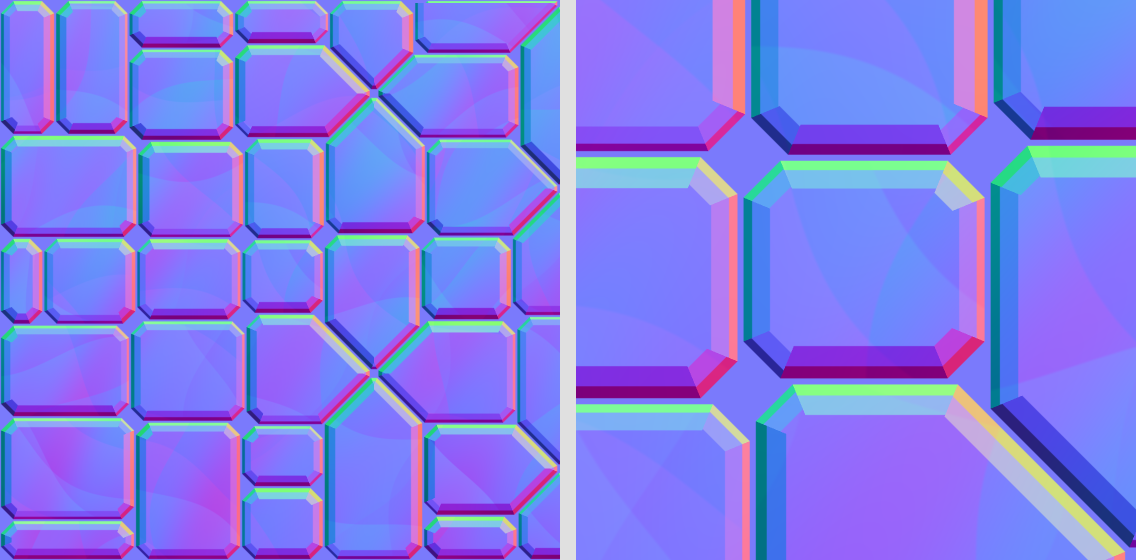
Left, the full canvas; right, a detail of the centre.
Reproduce this texture map procedurally as a Shadertoy shader.

```glsl
// Tangent-space normal map of fitted paving stones with faceted bevels.
// Stones are octagons on an uneven grid; some grid cells are cut by their
// diagonals and shared out, which gives the neighbours pointed ends.
#define EDGE_JITTER 0.022   // random shift of the joints
#define HALF_GAP 0.0018     // half the joint width
#define CHAMFER 0.023       // corner cut
#define RIM 0.0062          // width of the steep outer bevel
#define BEVEL 0.0175        // width of both bevels
#define RIM_ANGLE 1.52      // slope of the outer bevel
#define BEVEL_ANGLE 0.56    // slope of the inner bevel
#define STREAK 0.16         // strength of the broad diagonal bands
#define CREASE 0.19         // strength of the chiselled creases
#define CROSS_HALF 0.083    // half size of a diagonally cut cell
#define TIP_CUT 0.006       // blunting of the pointed ends

const float columnEdge[7] = float[](0.0, 0.238, 0.428, 0.585, 0.75, 0.92, 1.0);
const float rowEdge[8] = float[](0.0, 0.08, 0.25, 0.43, 0.58, 0.75, 0.912, 1.0);

struct Stone { float dist; vec2 facing; vec2 id; };

float hash(vec2 p) {
    return fract(sin(dot(p, vec2(127.1, 311.7))) * 43758.5);
}

// Cells that are split along both diagonals
bool isCross(ivec2 c) {
    return (c.x == 3 && c.y % 3 == 2) || (c.x == 5 && (c.y % 3 == 1 || c.y == 6));
}

vec2 crossCenter(ivec2 c) {
    return vec2(columnEdge[c.x], rowEdge[c.y]) + CROSS_HALF;
}

// Jittered joints, shared by the two cells they separate
float jointX(int i, int row) {
    if (i == 0 || i == 6) return columnEdge[i];
    return columnEdge[i] + EDGE_JITTER * (hash(vec2(i, clamp(row, 1, 5))) - 0.5);
}

float jointY(int col, int j) {
    if (j == 0 || j == 7) return rowEdge[j];
    float lift = (col == 2 && j == 1) ? 0.06 : 0.0;
    return rowEdge[j] + lift + EDGE_JITTER * (hash(vec2(col, j) + 37.0) - 0.5);
}

// Signed distance to one stone and the direction of its nearest side
Stone stoneAt(vec2 p, ivec2 c) {
    Stone s = Stone(1.0, vec2(0.0), vec2(c));
    bool lowMerge = c.x % 2 == 1 && c.x < 5 && c.y < 2;
    bool highMerge = c.x == 0 && c.y > 4;
    if (isCross(c) || (lowMerge && c.y == 0) || (highMerge && c.y == 6)) return s;
    vec2 lo = vec2(jointX(c.x, c.y), jointY(c.x, lowMerge ? 0 : c.y));
    vec2 hi = vec2(jointX(c.x + 1, c.y), jointY(c.x, highMerge ? 7 : c.y + 1));

    // Some cells of the first column hold two narrow stones
    if (c.x == 0 && (c.y == 3 || c.y == 5)) {
        float cut = 0.046 + 0.0105 * float(c.y);
        if (p.x < cut) hi.x = cut;
        else { lo.x = cut; s.id += 0.5; }
    }

    // Fold into one quadrant, around the tip axis where there is one
    vec2 pivot = (lo + hi) * 0.5;
    for (int k = -1; k < 2; k += 2) {
        ivec2 besideX = c + ivec2(k, 0), besideY = c + ivec2(0, k);
        if (isCross(besideX)) pivot.y = crossCenter(besideX).y;
        if (isCross(besideY)) pivot.x = crossCenter(besideY).x;
    }
    vec2 quadrant = mix(vec2(-1.0), vec2(1.0), step(pivot, p));
    vec2 side = (p - mix(lo, hi, step(0.0, quadrant))) * quadrant;
    float diagonal = (side.x + side.y + CHAMFER) * 0.7071;

    // Reach into neighbouring cross cells
    ivec2 nextX = c + ivec2(int(quadrant.x), 0), nextY = c + ivec2(0, int(quadrant.y));
    if (isCross(nextX)) {
        vec2 q = (p - crossCenter(nextX)) * quadrant;
        side.x = q.x + TIP_CUT;
        diagonal = (q.x + q.y) * 0.7071;
    }
    if (isCross(nextY)) {
        vec2 q = (p - crossCenter(nextY)) * quadrant;
        side.y = q.y + TIP_CUT;
        diagonal = (q.x + q.y) * 0.7071;
    }
    s.dist = max(max(side.x, side.y), diagonal);
    s.facing = diagonal >= s.dist ? quadrant * 0.7071
             : side.x > side.y ? vec2(quadrant.x, 0.0) : vec2(0.0, quadrant.y);
    return s;
}

// Gentle slopes of the worn top: broad bands plus sawtooth creases
vec2 faceTilt(vec2 p, vec2 id) {
    float band = sin(dot(p, vec2(17.0, -8.0)) + 1.5 * sin(p.y * 6.0) + 2.0 * hash(id))
               + 0.6 * sin(dot(p, vec2(37.0, -19.0)) + 2.0 * sin(p.x * 5.0));
    vec2 tilt = vec2(0.01, -0.03) + STREAK * band * vec2(0.75, -0.65);
    tilt += vec2(-0.08, 0.18) * (p.y - 0.5) + 0.18 * (hash(id + 5.0) - 0.5) * vec2(1.0, -1.0);
    for (int k = 0; k < 3; k++) {
        float angle = 6.283 * hash(id + 11.0 * float(k + 1));
        vec2 dir = vec2(cos(angle), sin(angle));
        float bend = 0.2 * sin(dot(p, vec2(-dir.y, dir.x)) * 14.0 + angle);
        float f = fract(dot(p, dir) * 6.0 + bend + 7.0 * angle);
        float saw = f - smoothstep(0.985, 1.0, f) - 0.5;
        tilt += CREASE * saw * mix(vec2(0.8, -0.7), dir, 0.4);
    }
    return tilt;
}

vec3 slope(vec2 dir, float angle, vec2 tilt) {
    return normalize(vec3(dir * sin(angle) + tilt * 0.6, cos(angle)));
}

vec3 normalColor(vec2 p, float pixel) {
    ivec2 cell = ivec2(0);
    for (int k = 1; k < 7; k++) {
        if (k < 6 && p.x > columnEdge[k]) cell.x = k;
        if (p.y > rowEdge[k]) cell.y = k;
    }
    Stone best = Stone(1.0, vec2(0.0), vec2(0.0));
    for (int k = 0; k < 9; k++) {
        ivec2 c = cell + ivec2(k % 3, k / 3) - 1;
        if (c.x < 0 || c.y < 0 || c.x > 5 || c.y > 6) continue;
        Stone s = stoneAt(p, c);
        if (s.dist < best.dist) best = s;
    }
    // Joint, steep rim, softer bevel and top, from the outside in
    float depth = -best.dist - HALF_GAP;
    float vary = hash(best.id * 3.0 + best.facing);
    vec2 tilt = faceTilt(p, best.id);
    vec3 n = vec3(-0.04, -0.04, 0.98);
    n = mix(n, slope(best.facing, RIM_ANGLE * (0.85 + 0.25 * vary), tilt), smoothstep(-pixel, pixel, depth));
    n = mix(n, slope(best.facing, BEVEL_ANGLE * (0.55 + 0.8 * vary), tilt),
            smoothstep(-pixel, pixel, depth - RIM * (0.65 + 0.6 * vary)));
    n = mix(n, vec3(tilt, sqrt(max(0.0, 1.0 - dot(tilt, tilt)))),
            smoothstep(-pixel, pixel, depth - BEVEL * (0.8 + 0.35 * vary)));
    return n * 0.5 + 0.5;
}

void mainImage(out vec4 fragColor, in vec2 fragCoord) {
    vec3 sum = vec3(0.0);
    for (int k = 0; k < 4; k++) {
        vec2 offset = vec2(k % 2, k / 2) * 0.5 - 0.25;
        sum += normalColor((fragCoord + offset) / iResolution.xy, 0.6 / iResolution.y);
    }
    fragColor = vec4(sum * 0.25, 1.0);
}
```
